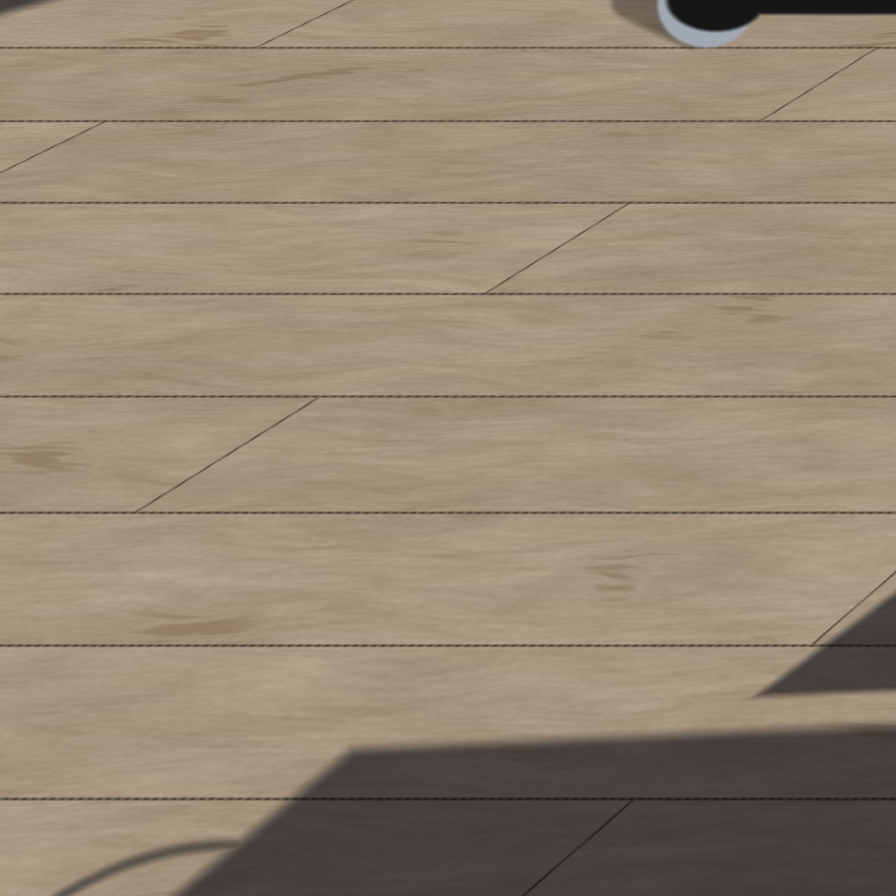
This texture is drawn by a WebGL 2 fragment shader. Its source:

```glsl
#version 300 es
precision highp float;
// Pale oak plank floor in perspective, with half-staggered end joints,
// cast shadows and a dark furniture foot at the top edge.
// Canvas points are projected to floor space; grain is stretched gradient noise.
uniform vec2 u_resolution;
out vec4 fragColor;

const vec3 OAK = vec3(0.648, 0.580, 0.495);
const vec3 OAK_BROWN = vec3(0.51, 0.43, 0.34);
const vec3 SEAM = vec3(0.30, 0.26, 0.21);
const vec3 SHADE = vec3(0.42, 0.435, 0.49);
const vec3 FOOT_DARK = vec3(0.085, 0.085, 0.09);
const vec3 FOOT_RIM = vec3(0.63, 0.66, 0.70);

const vec2 VANISH = vec2(3.464, 2.5026);  // where the end joints converge
const float ROW_STEP = 0.03215;           // inverse-depth step per plank row
const float FIRST_ROW = 0.6427;           // inverse depth of the first seam
const float PLANK_LENGTH = 0.892;
const float JOINT_START = -1.597;

float hash(vec2 p) {
  vec3 q = fract(vec3(p.xyx) * 0.1031);
  q += dot(q, q.yzx + 33.33);
  return fract((q.x + q.y) * q.z);
}

float gradientAt(vec2 cell, vec2 offset) {
  float angle = 6.2832 * hash(cell);
  return dot(vec2(cos(angle), sin(angle)), offset);
}

float gradientNoise(vec2 p) {
  vec2 i = floor(p), f = fract(p);
  vec2 w = f * f * f * (f * (f * 6.0 - 15.0) + 10.0);
  vec2 e = vec2(1.0, 0.0);
  float low = mix(gradientAt(i, f), gradientAt(i + e, f - e), w.x);
  float high = mix(gradientAt(i + e.yx, f - e.yx), gradientAt(i + 1.0, f - 1.0), w.x);
  return mix(low, high, w.y);
}

// Signed distance to a line, positive on the left of a -> b
float lineSide(vec2 p, vec2 a, vec2 b) {
  vec2 d = normalize(b - a), q = p - a;
  return d.x * q.y - d.y * q.x;
}

float ellipse(vec2 p, vec2 center, vec2 radii) {
  return (length((p - center) / radii) - 1.0) * min(radii.x, radii.y);
}

float capsule(vec2 p, vec2 a, vec2 b, float radius) {
  vec2 d = b - a;
  float t = clamp(dot(p - a, d) / dot(d, d), 0.0, 1.0);
  return length(p - a - d * t) - radius;
}

float fill(float dist, float softness) {
  return 1.0 - smoothstep(-softness, softness, dist);
}

// Grain for one plank; g.x runs along the plank, g.y across it
vec3 wood(vec2 g, float seed) {
  vec2 q = g + vec2(seed * 37.0, seed * 91.0);
  float warp = gradientNoise(q * vec2(9.0, 2.5));
  float broad = gradientNoise(q * vec2(6.0, 2.2) + 11.0);
  float streak = gradientNoise(vec2(q.x * 15.0, q.y * 9.0 + warp * 2.5));
  float fiber = gradientNoise(vec2(q.x * 42.0, q.y * 28.0 + warp * 3.0));
  float speck = gradientNoise(q * vec2(190.0, 36.0));
  float tone = 0.035 * broad + 0.045 * streak + 0.035 * fiber + 0.025 * speck;
  vec3 color = OAK + tone + (seed - 0.5) * 0.022;
  color += vec3(0.012, 0.0, -0.018) * gradientNoise(q * vec2(8.0, 3.0) + 43.0);
  // Sparse brown figure around knots
  float patchy = smoothstep(0.16, 0.48, gradientNoise(q * vec2(7.0, 1.6) + 71.0));
  float rings = smoothstep(-0.1, 0.4, streak + fiber * 0.6);
  return mix(color, OAK_BROWN, patchy * rings * 0.65);
}

float castShadow(vec2 p) {
  float large = max(lineSide(p, vec2(0.195, 0.0), vec2(0.398, 0.168)),
                    lineSide(p, vec2(0.397, 0.164), vec2(1.0, 0.191)));
  float wedge = max(lineSide(p, vec2(0.844, 0.223), vec2(1.0, 0.339)),
                    -lineSide(p, vec2(0.844, 0.223), vec2(1.0, 0.229)));
  float corner = -lineSide(p, vec2(0.0, 0.984), vec2(0.0586, 1.0));
  float bend = p.x - 0.26;
  float arc = abs(p.y - 0.057 + 1.55 * bend * bend) - 0.006;
  float strip = 0.75 * fill(arc, 0.006) * step(p.x, 0.27);
  float blocks = max(fill(large, 0.011), fill(wedge, 0.006));
  return max(max(blocks, strip), fill(corner, 0.007));
}

void main() {
  vec2 p = gl_FragCoord.xy / u_resolution;
  float pixel = 1.0 / min(u_resolution.x, u_resolution.y);

  // Project to floor space: position along a plank and row number
  float depth = VANISH.y - p.y;
  float along = (p.x - VANISH.x) / depth;
  float across = (FIRST_ROW - 1.0 / depth) / ROW_STEP;
  float row = floor(across);
  float plank = (along - JOINT_START) / PLANK_LENGTH + 0.5 * mod(row, 2.0);
  float seed = hash(vec2(row + 17.0, floor(plank) + 29.0));
  vec3 color = wood(vec2(along, across), seed);

  // Seams and end joints, with a fine slanted serration
  float seam = abs(across - round(across)) * ROW_STEP * depth * depth;
  float joint = abs(plank - round(plank)) * PLANK_LENGTH * depth / sqrt(1.0 + along * along);
  float halfWidth = 0.00065 * depth;
  float groove = max(fill(seam - halfWidth, pixel), 0.85 * fill(joint - halfWidth * 0.8, pixel));
  float serration = 0.78 + 0.2 * sin(6.2832 * 96.0 * (p.x - p.y));
  color = mix(color, SEAM, groove * serration);
  color *= mix(vec3(1.0), SHADE, castShadow(p));

  // Furniture foot: contact shade, pale rim, dark body and bar
  float contact = capsule(p, vec2(0.704, 1.0), vec2(0.772, 0.968), 0.022);
  color *= 1.0 - 0.34 * fill(contact, 0.006);
  float rim = ellipse(p, vec2(0.788, 0.994), vec2(0.054, 0.047));
  color = mix(color, FOOT_RIM, fill(rim, 0.003));
  float body = ellipse(p, vec2(0.799, 1.0), vec2(0.055, 0.035));
  float bar = max(0.984 - p.y, 0.77 - p.x);
  color = mix(color, FOOT_DARK, fill(min(body, bar), 0.003));
  fragColor = vec4(color, 1.0);
}
```
